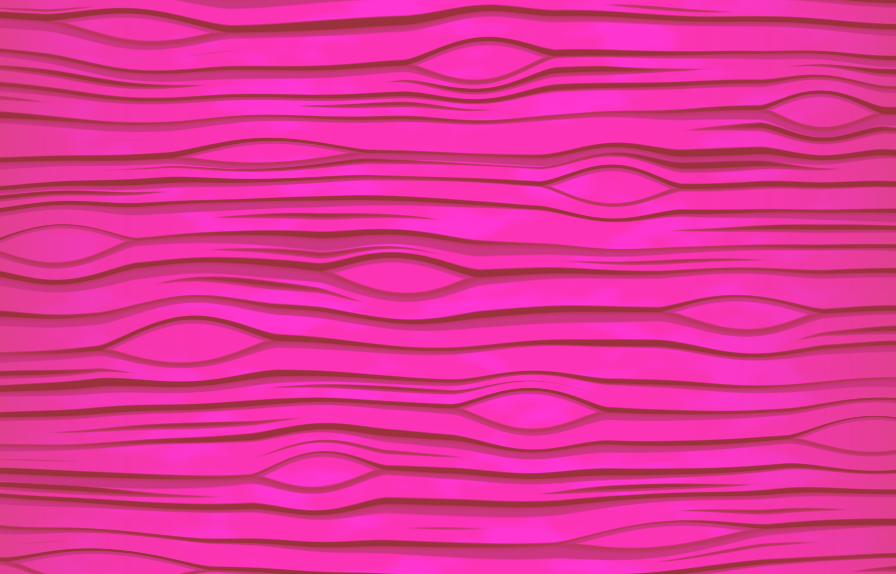
A WebGL 1 fragment shader for this texture:

```glsl
precision highp float;
uniform vec2 u_resolution;

// Colours
const vec3 PINK = vec3(0.99, 0.20, 0.71);
const vec3 HOT_PINK = vec3(1.00, 0.21, 0.82);
const vec3 DUSTY_PINK = vec3(0.88, 0.25, 0.56);
const vec3 PLUM = vec3(0.80, 0.21, 0.51);
const vec3 RUST = vec3(0.73, 0.21, 0.37);
const vec3 DARK = vec3(0.60, 0.195, 0.235);

// Grain, in units of the canvas height
const float ROWS = 36.0;          // long lines alternate with short dashes
const float JITTER = 0.5;
const float LINE_WIDTH = 0.0105;
const float SHADE_WIDTH = 0.0125;
const float DASH_WIDTH = 0.010;
const float SOFTNESS = 0.0018;
const vec2 BEND_SCALE = vec2(1.3, 3.6);
const float BEND = 0.050;
const vec2 RIPPLE_SCALE = vec2(3.7, 5.0);
const float RIPPLE = 0.011;

// Eyes, the lens-shaped openings in the grain
const int EYES = 14;
const float SPREAD = 1.56;
const vec2 EYE_MIN = vec2(0.10, 0.021);
const vec2 EYE_MAX = vec2(0.19, 0.039);
const float EYE_REACH = 0.045;
const float RIM = 0.0055;

float hash(float n) {
  return fract(sin(n * 127.1 + 3.7) * 4375.85);
}

vec2 gradient(vec2 cell) {
  float angle = 6.2832 * fract(sin(dot(cell, vec2(127.1, 311.7))) * 4375.85);
  return vec2(cos(angle), sin(angle));
}

float gradientNoise(vec2 p) {
  vec2 i = floor(p);
  vec2 f = p - i;
  vec2 s = f * f * f * (f * (f * 6.0 - 15.0) + 10.0);
  vec2 e = vec2(1.0, 0.0);
  float low = mix(dot(gradient(i), f), dot(gradient(i + e), f - e), s.x);
  float high = mix(dot(gradient(i + e.yx), f - e.yx), dot(gradient(i + 1.0), f - 1.0), s.x);
  return mix(low, high, s.y);
}

float rowCentre(float row) {
  return (row + 0.5 + JITTER * (hash(row) - 0.5)) / ROWS;
}

float band(float t, float low, float high, float aa) {
  float inside = smoothstep(low - aa, low + aa, t) * (1.0 - smoothstep(high - aa, high + aa, t));
  return inside * smoothstep(0.0, 0.003, high - low);
}

void main() {
  vec2 p = gl_FragCoord.xy / u_resolution.y;
  float aa = max(SOFTNESS, 0.7 / u_resolution.y);

  // Bend the grain
  float y = p.y + BEND * gradientNoise(p * BEND_SCALE + 5.3);
  y += RIPPLE * gradientNoise(p * RIPPLE_SCALE + 21.7);

  // Part the grain around the eyes
  float opening = 0.0;
  float core = 0.0;
  float lowerRim = 0.0;
  for (int k = 0; k < EYES; k++) {
    float n = float(k);
    float row = 2.0 * floor((n + 0.5) / float(EYES) * ROWS * 0.5);
    vec2 centre = vec2(SPREAD * fract(n * 0.618 + 0.12), rowCentre(row));
    vec2 size = mix(EYE_MIN, EYE_MAX, vec2(hash(n + 50.0), hash(n + 80.0)));
    float u = (p.x - centre.x) / size.x;
    float gap = size.y * pow(max(0.0, 1.0 - u * u), 1.5);
    float d = y - centre.y;
    float depth = gap - abs(d);
    float lens = smoothstep(-aa, aa, depth) * smoothstep(0.0, 0.004, gap);
    opening = max(opening, lens);
    core = max(core, smoothstep(RIM - aa, RIM + aa, depth));
    lowerRim = max(lowerRim, lens * (1.0 - smoothstep(-aa, aa, d)));
    y -= sign(d) * min(abs(d), gap * exp(min(0.0, depth) / EYE_REACH));
  }

  // Lines with a dark upper edge and a plum shade below
  float shade = 0.0;
  float ink = 0.0;
  float depthOfInk = 0.0;
  float shadeFade = 0.0;
  for (int k = -1; k <= 1; k++) {
    float row = floor(y * ROWS) + float(k);
    float t = y - rowCentre(row);
    float swell = gradientNoise(vec2(p.x * 1.9 + hash(row) * 40.0, row * 3.37));
    float spread = gradientNoise(vec2(p.x * 1.5 + 9.0, row * 5.71 + 0.4));
    float isDash = mod(row, 2.0);
    float taper = clamp(2.8 * (swell - 0.04), 0.0, 1.0);
    float inkWidth = mix(LINE_WIDTH * max(0.3, 0.8 + 1.1 * swell), DASH_WIDTH * taper, isDash);
    float shadeWidth = mix(SHADE_WIDTH * max(0.12, 0.8 + 1.6 * spread), 0.6 * DASH_WIDTH * taper, isDash);
    float lineInk = band(t, 0.0, inkWidth, aa);
    float lineShade = band(t, -shadeWidth, inkWidth, aa);
    shade = max(shade, lineShade);
    ink = max(ink, lineInk);
    depthOfInk = max(depthOfInk, lineInk * smoothstep(0.002, 0.009, inkWidth));
    shadeFade = max(shadeFade, lineShade * (1.0 - smoothstep(0.0, 0.007, -t)));
  }

  // Pink ground, duller towards the sides
  float blotch = gradientNoise(p * vec2(5.0, 14.0)) + 0.5 * gradientNoise(p * vec2(17.0, 38.0));
  float side = abs(2.0 * gl_FragCoord.x / u_resolution.x - 1.0);
  vec3 ground = mix(PINK, HOT_PINK, smoothstep(-0.1, 0.4, blotch));
  ground = mix(ground, DUSTY_PINK, pow(side, 4.0));

  // Layers
  vec3 plum = mix(PLUM, RUST, 0.65 * shadeFade);
  vec3 color = mix(ground, plum, shade);
  color = mix(color, mix(RUST, DARK, depthOfInk), ink);
  color = mix(color, mix(PLUM, RUST, lowerRim), opening);
  color = mix(color, ground, core);
  gl_FragColor = vec4(color, 1.0);
}
```
